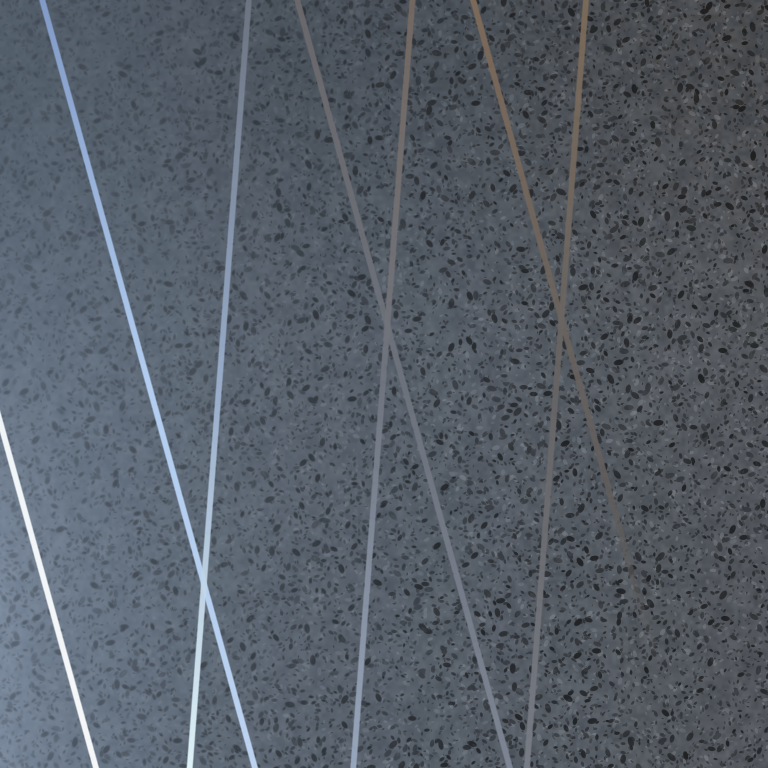
This background is drawn by a WebGL 2 fragment shader. Its source:

```glsl
#version 300 es
precision highp float;
// Speckled grey stone crossed by two families of thin luminous lines.
// Specks are jittered ellipses on hashed grids; each line is a slanted
// distance function whose colour blends from foot through middle to top.

#define LINE_HALF_WIDTH 0.0038
#define RIGHT_SLANT 0.277
#define LEFT_SLANT -0.077
#define COARSE_GRID 88.0
#define FINE_GRID 150.0
#define SPECK_DARKNESS 0.62
#define FLECK_LIGHT 0.09
#define MOTTLE 0.05

uniform vec2 u_resolution;
out vec4 outColor;

const int LINES = 7;
const int RIGHT_LINES = 4;

// Where each line meets the top edge; the first four lean right going down
const float topX[LINES] = float[](-0.152, 0.055, 0.387, 0.616, 0.324, 0.537, 0.763);
const float footOpacity[LINES] = float[](1.0, 1.0, 1.0, 0.0, 1.0, 1.0, 1.0);
const vec3 topTint[LINES] = vec3[](
    vec3(0.95, 0.98, 1.0), vec3(0.52, 0.62, 0.80), vec3(0.42, 0.41, 0.42),
    vec3(0.50, 0.42, 0.35), vec3(0.43, 0.46, 0.51), vec3(0.46, 0.41, 0.38),
    vec3(0.49, 0.42, 0.35));
const vec3 midTint[LINES] = vec3[](
    vec3(0.97, 0.99, 1.0), vec3(0.72, 0.83, 0.97), vec3(0.43, 0.45, 0.49),
    vec3(0.40, 0.38, 0.37), vec3(0.61, 0.69, 0.81), vec3(0.44, 0.46, 0.50),
    vec3(0.40, 0.39, 0.39));
const vec3 footTint[LINES] = vec3[](
    vec3(1.0, 1.0, 1.0), vec3(0.76, 0.85, 0.97), vec3(0.50, 0.53, 0.59),
    vec3(0.32, 0.33, 0.34), vec3(0.90, 0.98, 1.0), vec3(0.61, 0.67, 0.76),
    vec3(0.47, 0.49, 0.53));

vec3 hash3(vec2 p) {
    vec3 q = fract(p.xyx * vec3(0.1031, 0.1030, 0.0973));
    q += dot(q, q.yxz + 33.33);
    return fract((q.xxy + q.yzz) * q.zyx);
}

float valueNoise(vec2 p) {
    vec2 cell = floor(p), f = fract(p);
    f = f * f * (3.0 - 2.0 * f);
    float low = mix(hash3(cell).x, hash3(cell + vec2(1, 0)).x, f.x);
    float high = mix(hash3(cell + vec2(0, 1)).x, hash3(cell + vec2(1, 1)).x, f.x);
    return mix(low, high, f.y);
}

// Coverage of randomly turned ellipses, one candidate per grid cell
float specks(vec2 p, float density, float softness) {
    vec2 home = floor(p);
    float cover = 0.0;
    for (int j = -1; j <= 1; j++)
    for (int i = -1; i <= 1; i++) {
        vec2 cell = home + vec2(i, j);
        vec3 place = hash3(cell + 17.0);
        vec3 form = hash3(cell + 71.0);
        float angle = 3.14159 * place.z;
        float c = cos(angle), s = sin(angle);
        vec2 d = mat2(c, -s, s, c) * (p - cell - place.xy);
        float radius = mix(0.18, 0.50, form.x * form.x);
        float dist = length(d * vec2(0.85, 1.5)) - radius;
        float shape = 1.0 - smoothstep(-softness, softness, dist);
        cover = max(cover, shape * step(form.y, density) * mix(0.45, 1.0, form.z));
    }
    return cover;
}

// Broad light: cool and bright at lower left, neutral and dim at right
vec3 stoneLight(vec2 uv) {
    vec3 c = mix(vec3(0.385, 0.435, 0.495), vec3(0.345, 0.380, 0.422), smoothstep(0.0, 0.5, uv.x));
    c = mix(c, vec3(0.325, 0.342, 0.365), smoothstep(0.4, 1.0, uv.x));
    c *= 1.0 - 0.15 * smoothstep(0.5, 1.0, uv.y);
    float glow = exp(-7.0 * uv.x) * (1.0 - smoothstep(0.2, 0.68, uv.y));
    return c + vec3(0.09, 0.10, 0.115) * glow;
}

void main() {
    vec2 uv = gl_FragCoord.xy / u_resolution;
    float pixel = 1.0 / min(u_resolution.x, u_resolution.y);

    // Stone: mottling, pale flecks, then dark specks sharpening to the right
    float clarity = smoothstep(-0.15, 0.9, uv.x + 0.15 * (0.5 - uv.y));
    float softness = mix(0.24, 0.10, clarity);
    vec3 color = stoneLight(uv);
    float mottle = valueNoise(uv * 75.0) + valueNoise(uv * 190.0) - 1.0;
    color += MOTTLE * mottle * mix(0.5, 1.0, clarity);
    color += FLECK_LIGHT * clarity * specks(uv * 115.0 + 40.0, 0.35, softness);
    float coarse = specks(uv * COARSE_GRID, 0.52, softness);
    float fine = specks(uv * FINE_GRID + 9.0, 0.45, softness + 0.06);
    float dark = max(coarse, 0.7 * fine);
    color *= 1.0 - SPECK_DARKNESS * mix(0.32, 1.0, clarity) * dark;
    float warm = smoothstep(0.45, 1.0, uv.x) * smoothstep(0.3, 1.0, uv.y);
    color += vec3(0.025, 0.010, -0.005) * warm * valueNoise(uv * 90.0 + 5.0);

    // Luminous lines
    for (int i = 0; i < LINES; i++) {
        float slant = i < RIGHT_LINES ? RIGHT_SLANT : LEFT_SLANT;
        float offset = uv.x - topX[i] - slant * (1.0 - uv.y);
        float dist = abs(offset) / sqrt(1.0 + slant * slant);
        float edge = max(pixel, 0.0012);
        float line = 1.0 - smoothstep(LINE_HALF_WIDTH - edge, LINE_HALF_WIDTH + edge, dist);
        vec3 tint = mix(footTint[i], midTint[i], clamp(uv.y * 2.0, 0.0, 1.0));
        tint = mix(tint, topTint[i], clamp(uv.y * 2.0 - 1.0, 0.0, 1.0));
        float opacity = mix(footOpacity[i], 1.0, smoothstep(0.05, 0.38, uv.y));
        color = mix(color, tint, 0.94 * line * opacity);
    }
    outColor = vec4(clamp(color, 0.0, 1.0), 1.0);
}
```
